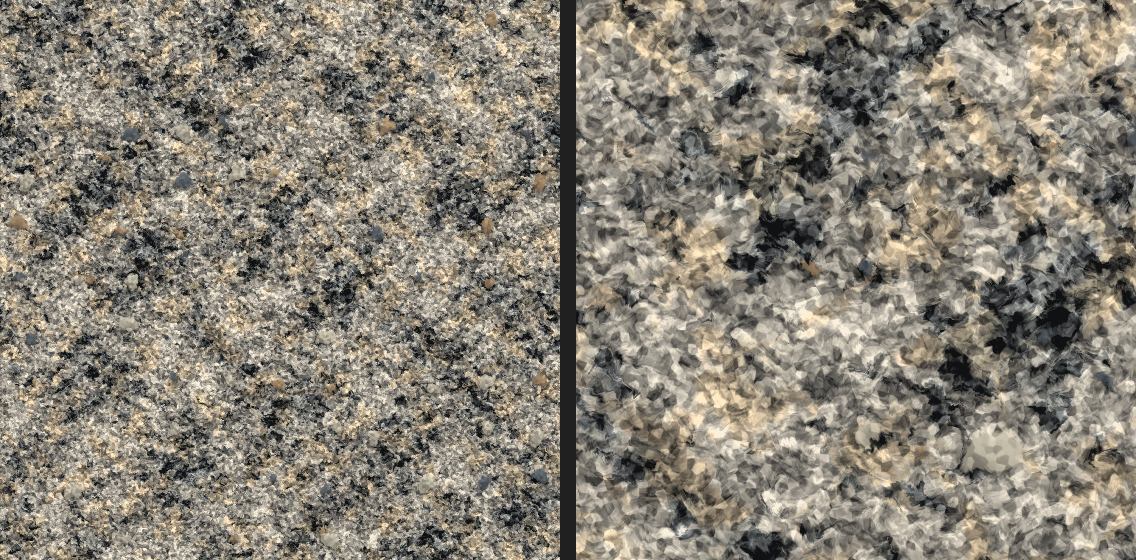
Left: the whole. Right: its middle third, enlarged.
Give the GLSL for this texture, as a Shadertoy shader.

```glsl
const vec3 DARK = vec3(0.13, 0.13, 0.13);
const vec3 LIGHT = vec3(0.81, 0.78, 0.72);
const vec3 OCHRE_TINT = vec3(1.10, 0.98, 0.80);
const vec3 SLATE_TINT = vec3(0.94, 1.00, 1.06);
const vec3 CREAM_STONE = vec3(0.80, 0.77, 0.69);
const vec3 OCHRE_STONE = vec3(0.69, 0.57, 0.43);
const vec3 SLATE_STONE = vec3(0.36, 0.40, 0.43);

const vec2 LIGHT_STEP = vec2(0.0010, 0.0030);
const float BASE_TONE = 0.655;
const float RELIEF = 0.75;
const float GRAIN_SCALE = 200.0;
const float GRAIN_CONTRAST = 0.60;
const float CRUMB_SCALE = 62.0;
const float CRUMB_CONTRAST = 0.35;
const float PATCH_SCALE = 19.0;
const float PATCH_CONTRAST = 0.12;
const float PIT_SCALE = 105.0;
const float PIT_DEPTH = 0.42;
const float WARP = 0.0035;
const float STONE_SCALE = 11.0;
const float STONE_SHARE = 0.36;
const mat2 TURN = mat2(0.8, 0.6, -0.6, 0.8);

vec3 hash3(vec2 c) {
    vec3 h = fract(c.xyx * vec3(0.1031, 0.1030, 0.0973));
    h += dot(h, h.yxz + 33.33);
    return fract((h.xxy + h.yzz) * h.zyx);
}

// Cellular noise: x = distance to the nearest seed, y = softly blended cell tone
vec2 cells(vec2 p) {
    vec2 home = floor(p);
    float nearest = 8.0, tone = 0.0, total = 0.0;
    for (int j = -1; j <= 1; j++)
    for (int i = -1; i <= 1; i++) {
        vec2 cell = home + vec2(i, j);
        vec3 h = hash3(cell);
        vec2 d = cell + h.xy - p;
        float d2 = dot(d, d);
        float weight = exp(-16.0 * d2);
        nearest = min(nearest, d2);
        tone += weight * h.z;
        total += weight;
    }
    return vec2(sqrt(nearest), tone / max(total, 1e-6));
}

// Layered, turned and bent sines
float waves(vec2 p) {
    float sum = 0.0, amp = 1.0;
    for (int i = 0; i < 5; i++) {
        p += 0.9 * sin(p.yx * 0.7 + float(i) * 1.9);
        sum += amp * sin(p.x) * sin(p.y);
        p = TURN * p * 1.83 + 4.7;
        amp *= 0.62;
    }
    return sum;
}

// Heaped lumps from coarse crumbs to sand
float height(vec2 p) {
    float h = 0.0, amp = 1.0;
    p *= vec2(24.0, 28.0);
    for (int i = 0; i < 4; i++) {
        h -= amp * cells(p).x;
        p = TURN * p * 2.0 + 17.3;
        amp *= 0.74;
    }
    return h;
}

// Scattered angular stones, each with a shaded lower side
vec3 addStones(vec3 color, vec2 p, float scale, float share, float texture01) {
    vec2 cell = floor(p * scale);
    vec3 place = hash3(cell + scale * 3.0);
    vec3 kind = hash3(cell + scale * 7.0 + 41.0);
    if (place.z > share) return color;

    vec2 q = fract(p * scale) - mix(vec2(0.34), vec2(0.66), place.xy);
    float angle = kind.x * 6.2832;
    float radius = mix(0.09, 0.20, kind.y * kind.y);
    vec2 axis = vec2(cos(angle), sin(angle));
    vec2 e = vec2(dot(q, axis), 1.35 * dot(q, vec2(-axis.y, axis.x)));
    float a = atan(e.y, e.x);
    float corners = 1.0 + 0.10 * sin(3.0 * a + angle) + 0.07 * sin(5.0 * a - angle);
    float edge = length(e) * corners - radius;
    float soft = 0.0022 * scale;

    vec3 stone = kind.z < 0.55 ? CREAM_STONE : (kind.z < 0.75 ? OCHRE_STONE : SLATE_STONE);
    float facing = dot(q, normalize(LIGHT_STEP)) / radius;
    stone *= 0.86 + 0.14 * facing + 0.30 * (texture01 - 0.45);
    float shadow = 1.0 - smoothstep(-soft, 3.0 * soft, edge);
    color *= 1.0 - 0.55 * shadow * smoothstep(0.2, -0.8, facing);
    return mix(color, stone, 0.88 * (1.0 - smoothstep(-soft, soft * 0.5, edge)));
}

void mainImage(out vec4 fragColor, in vec2 fragCoord) {
    vec2 p = fragCoord / iResolution.y;
    vec2 bent = p + WARP * vec2(waves(p * 150.0), waves(p * 150.0 + 31.0));

    // Relief, grains, broad patches and pits
    float slope = height(bent) - height(bent + LIGHT_STEP);
    float grain = cells(p * GRAIN_SCALE).y;
    float crumb = cells(bent * CRUMB_SCALE + 9.0).y;
    float area = waves(p * PATCH_SCALE + 2.0);
    float pitNoise = waves(bent * PIT_SCALE * vec2(0.85, 1.1) + 13.0);
    float pit = smoothstep(0.45, 1.10, pitNoise - 0.5 * area);

    float tone = BASE_TONE + RELIEF * slope
        + GRAIN_CONTRAST * (grain - 0.5)
        + CRUMB_CONTRAST * (crumb - 0.5)
        + PATCH_CONTRAST * area - PIT_DEPTH * pit;
    vec3 color = mix(DARK, LIGHT, clamp(tone, -0.10, 1.25));

    // Mineral tints
    float ochre = smoothstep(0.0, 1.1, waves(p * 48.0 + 71.0) + crumb - 0.4);
    float slate = smoothstep(0.1, 1.0, pit - 0.5 * area);
    color *= mix(vec3(1.0), OCHRE_TINT, 0.55 * ochre);
    color *= mix(vec3(1.0), SLATE_TINT, slate);

    // Small chips, then larger stones
    color = addStones(color, bent, STONE_SCALE * 2.6, STONE_SHARE * 0.6, grain);
    color = addStones(color, mix(p, bent, 0.6), STONE_SCALE, STONE_SHARE, grain);
    fragColor = vec4(clamp(color, 0.0, 1.0), 1.0);
}
```
